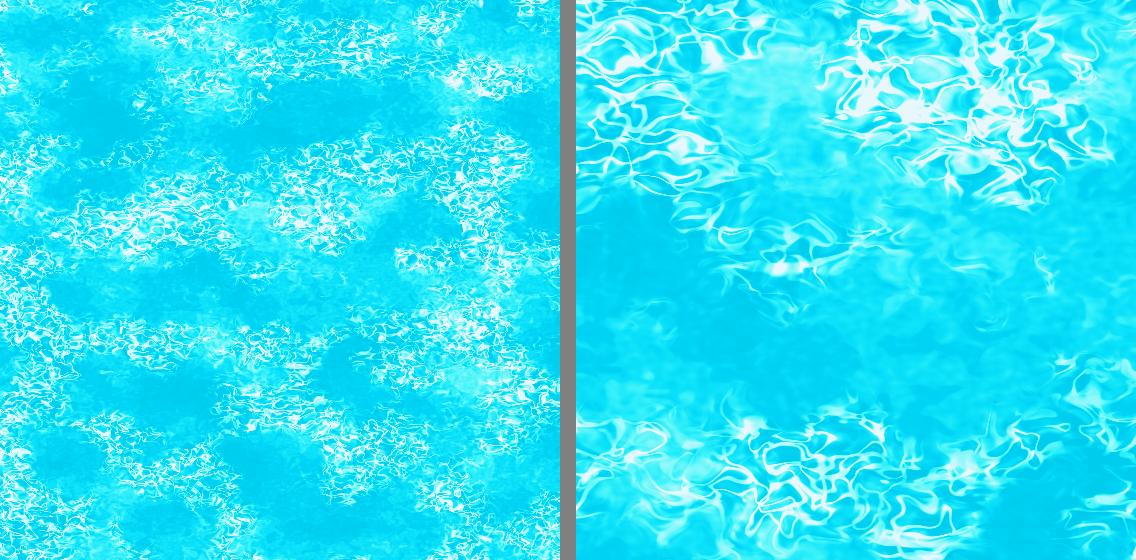
Left: the whole. Right: its middle third, enlarged.
Reproduce this texture procedurally as a WebGL 2 fragment shader.

```glsl
#version 300 es
precision highp float;
// Bright cyan water broken by ragged patches of pale foam. Terraced broad noise
// sets calm and light patches; level lines of finer gradient noise draw small
// crisp foam loops, flat streaks and ripples wherever the surface is active.

#define STRETCH 1.4        // horizontal elongation of all features
#define PATCH_FREQ 4.5     // broad patches across the canvas
#define LOOP_FREQ 38.0     // foam loops across the canvas
#define RIPPLE_FREQ 72.0   // small ripples across the canvas
#define GRAIN_FREQ 150.0   // mottling across the canvas
#define WARP 0.0035        // bending of the lines, in canvas units
#define LINE_WIDTH 0.5     // half width of a foam line, in noise deviations
#define FOAM 4.0           // strength of foam lines, in palette steps
#define RIPPLE 0.8         // strength of ripples, in palette steps
#define BASE_TONE 0.82     // mean patch tone, in palette steps
#define PATCH_CONTRAST 0.8 // spread of patch tones, in palette steps

uniform vec2 u_resolution;
out vec4 fragColor;

// Unit gradient from an integer lattice point.
vec2 latticeGradient(vec2 cell) {
    uvec2 k = uvec2(ivec2(cell)) * uvec2(1597334677u, 3812015801u);
    uint h = k.x ^ k.y;
    h = (h ^ (h >> 15)) * 2246822519u;
    h = (h ^ (h >> 13)) * 3266489917u;
    h ^= h >> 16;
    float angle = float(h & 65535u) * 6.28318 / 65536.0;
    return vec2(cos(angle), sin(angle));
}

// Gradient noise scaled to a standard deviation near one.
float gradientNoise(vec2 p) {
    vec2 cell = floor(p), f = p - cell;
    vec2 s = f * f * f * (f * (f * 6.0 - 15.0) + 10.0);
    vec2 e = vec2(0.0, 1.0);
    float a = dot(latticeGradient(cell), f);
    float b = dot(latticeGradient(cell + e.yx), f - e.yx);
    float c = dot(latticeGradient(cell + e.xy), f - e.xy);
    float d = dot(latticeGradient(cell + e.yy), f - e.yy);
    return 4.7 * mix(mix(a, b, s.x), mix(c, d, s.x), s.y);
}

// Octave sum, renormalised to unit deviation.
float fbm(vec2 p, int octaves) {
    float sum = 0.0, power = 0.0, amplitude = 1.0;
    for (int i = 0; i < octaves; i++) {
        sum += amplitude * gradientNoise(p);
        power += amplitude * amplitude;
        amplitude *= 0.55;
        p = mat2(1.84, 0.78, -0.78, 1.84) * p + vec2(17.3, 41.7);
    }
    return sum / sqrt(power);
}

// Soft line along one level of a noise field.
float levelLine(float field, float level) {
    return 1.0 - smoothstep(0.16, LINE_WIDTH, abs(field - level));
}

// Mostly flattened steps, giving patches distinct borders.
float terrace(float x) {
    float stepped = floor(x) + smoothstep(0.38, 0.62, fract(x));
    return mix(x, stepped, 0.75);
}

vec3 waterColor(float tone) {
    vec3 shades[6] = vec3[6](
        vec3(0.00, 0.83, 0.96), vec3(0.05, 0.89, 0.98),
        vec3(0.24, 0.95, 0.98), vec3(0.49, 0.97, 0.98),
        vec3(0.69, 0.97, 0.99), vec3(0.91, 0.97, 0.99));
    vec3 color = shades[0] * (1.0 + 0.03 * clamp(tone, -1.0, 0.0));
    for (int i = 1; i < 6; i++)
        color = mix(color, shades[i], clamp(tone - float(i - 1), 0.0, 1.0));
    return color;
}

void main() {
    vec2 p = gl_FragCoord.xy / u_resolution.y * vec2(1.0, STRETCH);

    // Nudge the domain so lines leave the lattice without smearing.
    vec2 bend = vec2(fbm(p * 27.0 + 5.2, 2), fbm(p * 27.0 + 61.8, 2));
    vec2 q = p + WARP * bend;

    // Broad patches and the ragged regions where the surface breaks up.
    float broad = fbm(q * PATCH_FREQ + 23.7, 5);
    float unrest = 0.45 * broad + 0.85 * fbm(q * 6.5 + 88.1, 5);
    float activity = smoothstep(-0.8, 1.0, unrest);
    float streaky = smoothstep(0.0, 0.9, fbm(p * 5.0 + 140.3, 2));

    // Ripples and mottling, weaker but present in calm water.
    float ripple = fbm(q * RIPPLE_FREQ + 9.4, 2);
    float wrinkle = levelLine(fbm(q * 52.0 + 112.6, 2), 0.1);
    float grain = gradientNoise(p * GRAIN_FREQ + 3.1);

    // Foam loops, with flat streaks taking over in places.
    float loops = levelLine(fbm(q * LOOP_FREQ + 31.9, 2), 0.3);
    float curls = levelLine(fbm(q * LOOP_FREQ * 1.3 + 77.5, 2), -0.6);
    float streaks = levelLine(fbm(q * vec2(18.0, 52.0) + 52.6, 2), 0.4);
    float foam = max(loops, mix(curls, streaks, streaky));

    float tone = BASE_TONE + PATCH_CONTRAST * terrace(broad + 0.15 * ripple);
    tone += activity * (FOAM * foam - 0.6);
    tone += (0.15 + 0.85 * activity) * (RIPPLE * ripple + 0.7 * wrinkle - 0.2);
    tone += 0.15 * grain;
    fragColor = vec4(waterColor(tone), 1.0);
}
```
